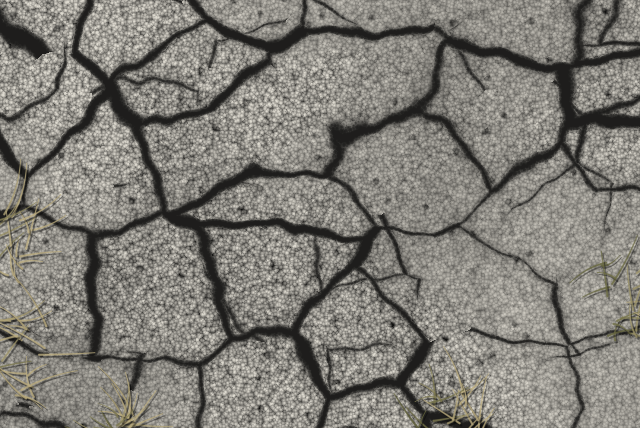
Give the GLSL for this texture, as a Shadertoy shader.

```glsl
// Dry, cracked clay with a grainy crust and a few tufts of straw at the rim.
// Cracks are borders of warped Voronoi plates, each border with its own width;
// the crust is fine cellular noise and the straw is a loop of bent strokes.

const vec3 CLAY_TINT = vec3(1.01, 0.992, 0.945);
const vec3 STRAW = vec3(0.74, 0.68, 0.50);
const vec3 OLIVE = vec3(0.40, 0.40, 0.24);
const float CRUST_TONE = 0.585;
const float CRACK_TONE = 0.115;
const int BLADES = 26;

vec2 hash2(vec2 p) {
    vec3 q = fract(p.xyx * vec3(0.1031, 0.1030, 0.0973));
    q += dot(q, q.yzx + 33.33);
    return fract((q.xx + q.yz) * q.zy);
}

// Layered, rotated sines that feed each other; each component is about -1..1.
vec2 sineLayers(vec2 p, float freq, int layers) {
    mat2 turn = mat2(0.8, -0.6, 0.6, 0.8);
    vec2 sum = vec2(0.0);
    float amp = 0.5;
    for (int i = 0; i < layers; i++) {
        p = turn * p + 1.7;
        sum += amp * sin(p.yx * freq + 2.0 * sum.yx);
        freq *= 1.9;
        amp *= 0.56;
    }
    return sum;
}

// Cellular noise: x = distance to the nearest grain, y = random tone of it.
vec2 grains(vec2 p) {
    vec2 cell = floor(p);
    vec2 best = vec2(9.0, 0.0);
    for (int j = -1; j <= 1; j++)
    for (int i = -1; i <= 1; i++) {
        vec2 id = cell + vec2(i, j);
        vec2 rnd = hash2(id);
        float d = length(id + rnd - p);
        if (d < best.x) best = vec2(d, fract(rnd.x * 7.3 + rnd.y * 5.1));
    }
    return best;
}

vec2 plateSite(vec2 id, float seed) {
    return id + 0.08 + 0.84 * hash2(id + seed);
}

// Signed distance to the crack lips; only a share "keep" of the borders opens.
float crackDistance(vec2 p, vec2 scale, float halfWidth, float keep, float seed) {
    vec2 q = p * scale, home = vec2(0.0), site = vec2(0.0);
    float nearest = 9.0;
    for (int j = -1; j <= 1; j++)
    for (int i = -1; i <= 1; i++) {
        vec2 id = floor(q) + vec2(i, j);
        vec2 s = plateSite(id, seed);
        float d = length(s - q);
        if (d < nearest) { nearest = d; home = id; site = s; }
    }
    float lip = 1.0;
    for (int j = -2; j <= 2; j++)
    for (int i = -2; i <= 2; i++) {
        if (i == 0 && j == 0) continue;
        vec2 id = home + vec2(i, j);
        vec2 s = plateSite(id, seed);
        vec2 trait = hash2(id + home + seed * 3.0);
        if (trait.x > keep) continue;
        float border = dot(0.5 * (s + site) - q, normalize(s - site)) / scale.y;
        lip = min(lip, border - halfWidth * mix(0.55, 1.5, trait.y * trait.y));
    }
    return lip;
}

// Coverage of one tapered stroke that bends sideways towards its tip.
float blade(vec2 p, vec2 root, float angle, float len, float bend, float px) {
    vec2 dir = vec2(cos(angle), sin(angle));
    vec2 q = p - root;
    float along = dot(q, dir);
    float t = clamp(along / len, 0.0, 1.0);
    float side = dot(q, vec2(-dir.y, dir.x)) - bend * t * t;
    float d = length(vec2(along - t * len, side)) - 0.0019 * (1.0 - 0.75 * t);
    return 1.0 - smoothstep(-0.5 * px, px, d);
}

// Strokes scattered around one centre, with shadows just below them.
vec3 addTuft(vec3 color, vec2 p, vec2 centre, float spread, float seed, float px) {
    for (int i = 0; i < BLADES; i++) {
        vec2 a = hash2(vec2(float(i), seed));
        vec2 b = hash2(vec2(seed + 40.0, float(i)));
        vec2 root = centre + spread * (a - 0.5);
        float angle = 1.57 + 3.6 * (b.x - 0.5);
        float len = mix(0.04, 0.14, b.y);
        float bend = 0.07 * (a.y - 0.5);
        float shade = blade(p + vec2(-0.004, 0.005), root, angle, len, bend, px);
        float body = blade(p, root, angle, len, bend, px);
        color *= 1.0 - 0.4 * shade;
        color = mix(color, mix(OLIVE, STRAW, smoothstep(0.1, 0.7, a.x)), 0.8 * body);
    }
    return color;
}

void mainImage(out vec4 fragColor, in vec2 fragCoord) {
    float px = 1.0 / iResolution.y;
    vec2 p = fragCoord * px;
    float aspect = iResolution.x * px;

    // Crust: fine grains, coarser lumps and broad mottling
    vec2 broad = sineLayers(p + 3.0, 5.0, 5);
    vec2 fine = grains(p * 135.0);
    vec2 lump = grains(p * 62.0 + 20.0);
    vec2 pit = grains(p * 30.0 + 70.0);
    float rough = mix(0.7, 1.2, smoothstep(-0.5, 0.4, broad.y));
    float tone = CRUST_TONE + 0.06 * broad.x;
    tone += rough * (0.36 * (0.43 - fine.x) + 0.17 * (fine.y - 0.5));
    tone += rough * (0.17 * (0.43 - lump.x) + 0.10 * (lump.y - 0.5));
    tone -= 0.22 * step(0.93, pit.y) * (1.0 - smoothstep(0.1, 0.35, pit.x));

    // Cracks: wide plate borders and thin side cracks that taper out
    vec2 bent = p + 0.052 * sineLayers(p, 7.0, 5);
    float wide = crackDistance(bent, vec2(3.7, 4.5), 0.0105, 0.80, 5.0);
    wide -= 0.004 * broad.y;
    float thin = crackDistance(bent + 0.37, vec2(4.6, 5.4), 0.0045, 0.42, 23.0);
    thin += 0.012 * smoothstep(-0.1, 0.5, sineLayers(p + 9.0, 9.0, 3).x);
    float lip = min(wide, thin) + 0.004 * (fine.x - 0.43);

    tone -= 0.13 * exp(-max(lip, 0.0) / 0.009);
    float wall = CRACK_TONE + 0.11 * smoothstep(-0.007, 0.0, lip) * (0.5 + fine.y);
    tone = mix(wall, tone, smoothstep(-0.0015 - 0.5 * px, 0.001 + 0.5 * px, lip));
    vec3 color = clamp(tone, 0.06, 0.86) * CLAY_TINT;

    // Straw: x and y as shares of the canvas, z the spread
    vec3 tufts[5] = vec3[5](vec3(0.0, 0.42, 0.16), vec3(0.01, 0.16, 0.20),
        vec3(0.70, 0.01, 0.16), vec3(1.0, 0.30, 0.20), vec3(0.19, 0.0, 0.06));
    for (int k = 0; k < 5; k++) {
        vec2 centre = tufts[k].xy * vec2(aspect, 1.0);
        if (length(p - centre) < 0.3)
            color = addTuft(color, p, centre, tufts[k].z, float(k) * 11.0 + 2.0, px);
    }
    fragColor = vec4(color, 1.0);
}
```
